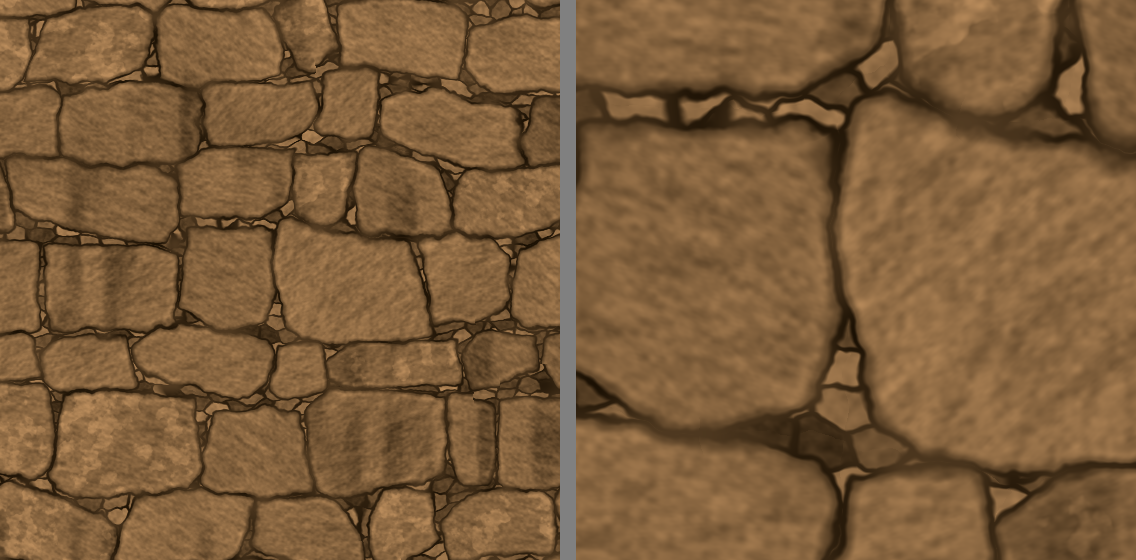
Left, the full canvas; right, a detail of the centre.
A Shadertoy shader for this texture:

```glsl
float hash(vec2 p) {
    p = fract(p * vec2(0.1031, 0.1137) + 0.31);
    p += dot(p, p.yx + 33.33);
    return fract((p.x + p.y) * p.x * 17.3);
}

float noise(vec2 p) {
    vec2 i = floor(p), f = fract(p);
    f = f * f * (3.0 - 2.0 * f);
    return mix(mix(hash(i), hash(i + vec2(1, 0)), f.x),
               mix(hash(i + vec2(0, 1)), hash(i + 1.0), f.x), f.y);
}

float fbm(vec2 p) {
    float sum = 0.0, amp = 0.53;
    for (int k = 0; k < 4; k++) {
        sum += amp * noise(p);
        p = mat2(1.6, 1.2, -1.2, 1.6) * p + 7.3;
        amp *= 0.5;
    }
    return sum;
}

float smoothMax(float a, float b, float k) {
    float h = max(k - abs(a - b), 0.0) / k;
    return max(a, b) + h * h * k * 0.25;
}

// Uneven courses and the upright joints within them
float courseY(float row) {
    return (row + 0.3 * (hash(vec2(row, 71.0)) - 0.5)) / 7.0;
}

float jointX(float column, float row) {
    float shift = 0.5 * mod(row, 2.0) + 0.4 * hash(vec2(row, 37.0));
    return (column + shift + 0.65 * (hash(vec2(column, row) + 11.0) - 0.5)) / 5.0;
}

// Signed distance to a shifted block with tilted sides and cut corners
float stone(vec2 p, vec2 id) {
    vec2 low = vec2(jointX(id.x, id.y), courseY(id.y));
    vec2 high = vec2(jointX(id.x + 1.0, id.y), courseY(id.y + 1.0));
    vec2 size = 0.5 * (high - low), q = p - 0.5 * (low + high);
    q.y += 0.026 * (hash(id + 77.0) - 0.5);
    vec4 tilt = vec4(hash(id + 3.1), hash(id + 15.7), hash(id + 27.3), hash(id + 41.9)) - 0.5;
    float sides = max(q.x + 0.6 * tilt.x * q.y, -q.x + 0.6 * tilt.y * q.y) - size.x;
    float beds = max(q.y + 0.32 * tilt.z * q.x, -q.y + 0.32 * tilt.w * q.x) - size.y;
    float cut = hash(id * 3.0 + sign(q) + 53.0);
    float turn = 0.5 + 0.8 * hash(id * 5.0 + sign(q) + 31.0);
    float corner = dot(abs(q) - size, vec2(cos(turn), sin(turn))) + 0.003 + 0.034 * cut * cut;
    float d = smoothMax(smoothMax(sides, beds, 0.006), corner, 0.008);
    return d + 0.001 + 0.006 * hash(id + 63.0);
}

// Small wedged chips: x is the distance to a chip edge, y its random value
vec2 chips(vec2 p) {
    p *= vec2(24.0, 44.0);
    vec2 cell = floor(p);
    float first = 9.0, second = 9.0, value = 0.0;
    for (int j = -1; j <= 1; j++)
    for (int i = -1; i <= 1; i++) {
        vec2 id = cell + vec2(i, j);
        float d = length(id + vec2(hash(id + 5.0), hash(id + 83.0)) - p);
        if (d < first) {
            second = first;
            first = d;
            value = hash(id + 19.0);
        } else second = min(second, d);
    }
    return vec2((second - first) * 0.016, value);
}

void mainImage(out vec4 fragColor, in vec2 fragCoord) {
    vec2 uv = fragCoord / iResolution.y + 2.0;

    // Bent courses and ragged outlines
    vec2 p = uv + 0.06 * (vec2(noise(uv * 5.0), noise(uv * 4.5 + 40.0)) - 0.5);
    p += 0.018 * (vec2(fbm(uv * 32.0), fbm(uv * 32.0 + 50.0)) - 0.5);

    // Nearest two stones
    float row = floor(p.y * 7.0), nearest = 9.0, next = 9.0;
    vec2 id = vec2(0);
    for (int j = -1; j <= 1; j++)
    for (int i = -2; i <= 1; i++) {
        vec2 candidate = vec2(floor(p.x * 5.0) + float(i), row + float(j));
        float d = stone(p, candidate);
        if (d < nearest) {
            next = nearest;
            nearest = d;
            id = candidate;
        } else next = min(next, d);
    }
    float edge = min(-nearest, 0.5 * (next - nearest) - 0.0025);

    // Stone face: mottling, relief lit from above, slanted grain
    float angle = 1.4 * (hash(id + 91.0) - 0.5);
    vec2 along = mat2(cos(angle), -sin(angle), sin(angle), cos(angle)) * uv;
    float relief = fbm(along * vec2(36.0, 65.0)) - fbm((along + vec2(-0.002, 0.004)) * vec2(36.0, 65.0));
    float speckle = noise(uv * 190.0 + 9.0) - 0.5;
    float tone = 0.77 + 0.12 * (hash(id + 7.0) - 0.5);
    tone += 0.3 * (fbm(uv * 13.0) - 0.5) + 0.65 * relief + 0.2 * speckle;
    tone += 0.13 * (noise(along * vec2(80.0, 180.0)) - 0.5);

    // Upright stains and pale lichen on some stones
    float streak = noise(vec2(uv.x * 30.0, uv.y * 5.0) + id);
    tone -= 0.34 * smoothstep(0.45, 0.95, streak) * step(0.5, hash(id + 29.0));
    tone += 0.24 * smoothstep(0.53, 0.66, fbm(uv * 42.0)) * step(0.75, hash(id + 47.0));

    // Chipped rims, worn pale in places and shaded in others
    float wear = noise(uv * 24.0 + 17.0);
    tone += 0.24 * (wear - 0.2) * smoothstep(0.002, 0.006, edge) * (1.0 - smoothstep(0.006, 0.016, edge));
    tone *= mix(0.35 + 0.35 * wear, 1.0, smoothstep(0.0, 0.009, edge));

    // Joints packed with chips over shadow of changing depth
    vec2 chip = chips(p);
    float chipMask = smoothstep(0.0008, 0.0035, chip.x) * smoothstep(0.002, 0.005, -edge);
    float chipTone = 0.15 + 0.85 * chip.y + 0.35 * (fbm(uv * 60.0) - 0.5) + 0.4 * relief + 0.2 * speckle;
    float shadow = -0.2 + 0.5 * noise(uv * 32.0);
    float joint = mix(shadow, chipTone, chipMask);
    tone = mix(joint, tone, smoothstep(-0.0012, 0.002, edge));

    vec3 shadowBrown = vec3(0.19, 0.13, 0.06), paleBrown = vec3(0.64, 0.48, 0.31);
    fragColor = vec4(clamp(mix(shadowBrown, paleBrown, clamp(tone, -0.25, 1.2)), 0.0, 1.0), 1.0);
}
```
